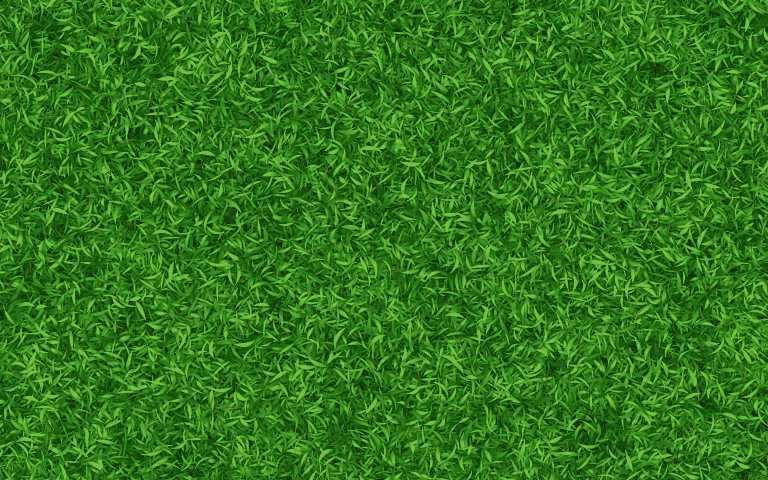
Write a WebGL 2 fragment shader that draws this texture.

```glsl
#version 300 es
precision highp float;

uniform vec2 u_resolution;
out vec4 fragColor;

vec4 hash4(vec2 p) {
    vec4 q = fract(p.xyxy * vec4(0.1031, 0.1030, 0.0973, 0.1099));
    q += dot(q, q.wzxy + 33.33);
    return fract((q.xxyz + q.yzzw) * q.zywx);
}

float valueNoise(vec2 p) {
    vec2 cell = floor(p);
    vec2 f = fract(p);
    f = f * f * (3.0 - 2.0 * f);
    float low = mix(hash4(cell).x, hash4(cell + vec2(1.0, 0.0)).x, f.x);
    float high = mix(hash4(cell + vec2(0.0, 1.0)).x, hash4(cell + 1.0).x, f.x);
    return mix(low, high, f.y);
}

// Returns the distance to a bent, tapered blade and the position along it.
vec2 bladeShape(vec2 p, float angle, float halfLength, float halfWidth, float bend) {
    float c = cos(angle);
    float s = sin(angle);
    p = vec2(c * p.x + s * p.y, c * p.y - s * p.x);
    float t = p.x / halfLength;
    float side = abs(p.y - bend * halfLength * (t * t - 0.35));
    float taper = halfWidth * (1.0 - t * t) * (1.0 - 0.35 * t);
    return vec2(max(side - taper, abs(p.x) - halfLength), clamp(0.5 + 0.5 * t, 0.0, 1.0));
}

vec3 grassColor(float tone) {
    return vec3(0.05, 0.18, 0.02) + tone * vec3(0.05, 0.50, 0.03)
         + tone * tone * vec3(0.26, 0.0, 0.14);
}

void main() {
    vec2 uv = gl_FragCoord.xy / u_resolution.y;
    float softness = max(0.8 / u_resolution.y, 0.0012);
    float clump = valueNoise(uv * 14.0 + 5.0) + valueNoise(uv * 32.0 + 70.0) - 1.0;

    const int LAYERS = 16;
    const float CELL = 0.027;
    float tone = 0.1;
    float dryness = 0.5;

    // Stack scattered blades from the ground up.
    for (int layer = 0; layer < LAYERS; layer++) {
        float depth = float(layer) / float(LAYERS - 1);
        vec2 grid = uv / CELL + vec2(0.37, 0.61) * float(layer);
        vec2 home = floor(grid);

        for (int k = 0; k < 9; k++) {
            vec2 cell = home + vec2(k % 3, k / 3) - 1.0;
            vec2 seed = cell + vec2(131.0, 57.0) * float(layer + 1);
            vec4 place = hash4(seed);
            vec4 form = hash4(seed + 419.0);

            vec2 local = (grid - cell - place.xy) * CELL;
            float dry = step(0.92, form.w);
            float halfWidth = mix(0.0018, 0.0046, form.y * form.y) * mix(1.25, 0.95, depth);
            vec2 blade = bladeShape(local, place.z * 6.2832, mix(0.012, 0.026, form.x),
                                    mix(halfWidth, 0.0013, dry), form.z * 0.8 - 0.4);

            // Contact shadow, then the blade from dark root to bright tip.
            tone *= 1.0 - 0.2 * (1.0 - smoothstep(0.0, 0.006, blade.x));
            float cover = 1.0 - smoothstep(-softness, softness, blade.x);
            float bladeTone = mix(0.1, 0.38, depth) + 0.84 * place.w + 0.18 * clump;
            bladeTone *= mix(0.65, 1.12, blade.y) * mix(1.0, 0.7, dry);
            tone = mix(tone, max(bladeTone, 0.0), cover);
            dryness = mix(dryness, dry, cover);
        }
    }

    // Deepen the gaps and lift the lit blades, easing off near the top.
    tone = clamp(tone * (1.78 - 0.38 * tone) - 0.13, 0.0, 1.15);

    // Withered strands and bare ground lean towards brown.
    vec3 color = grassColor(tone);
    color = mix(color, color * vec3(1.45, 0.72, 1.2) + vec3(0.03, 0.0, 0.01), 0.65 * dryness);
    fragColor = vec4(color, 1.0);
}
```
